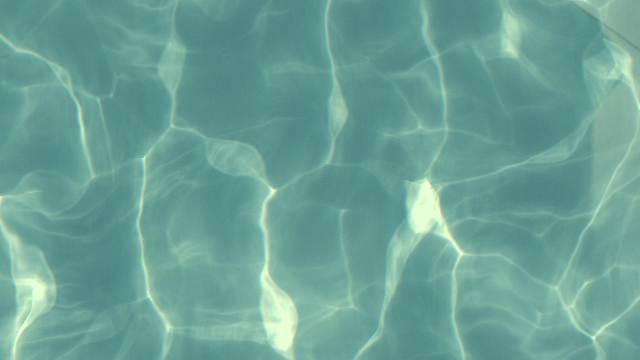
A WebGL 1 fragment shader for this texture:

```glsl
precision highp float;
// Sunlit caustic ribbons rippling across the floor of a green pool.
uniform vec2 u_resolution;

const vec3 DEEP_WATER = vec3(0.300, 0.515, 0.505);
const vec3 SUNLIGHT = vec3(0.850, 0.980, 0.815);
const vec3 PALE_STEP = vec3(0.490, 0.640, 0.585);
const vec3 LIGHT_CURVE = vec3(1.0, 0.86, 0.80);  // green and blue rise first
const vec2 MAIN_SCALE = vec2(2.6, 2.1);          // cells per canvas height
const vec2 FINE_SCALE = vec2(3.2, 5.0);
const vec2 DISPERSION = vec2(0.0026, 0.0008);    // colour fringe offset
const float CORE_WIDTH = 0.0052;
const float HALO_WIDTH = 0.034;
const float KNOT_WIDTH = 0.013;
const float RIBBON_WIDTH = 0.062;
const float GRAIN = 0.018;

vec2 hash2(vec2 p) {
  vec2 q = vec2(dot(p, vec2(127.1, 311.7)), dot(p, vec2(269.5, 183.3)));
  return fract(sin(q) * 43758.545);
}

float cornerSlope(vec2 cell, vec2 offset, vec2 f) {
  return dot(hash2(cell + offset) * 2.0 - 1.0, f - offset);
}

// Gradient noise, roughly -0.7 to 0.7
float noise(vec2 p) {
  vec2 i = floor(p), f = fract(p);
  vec2 u = f * f * f * (f * (f * 6.0 - 15.0) + 10.0);
  vec2 e = vec2(0.0, 1.0);
  return mix(mix(cornerSlope(i, e.xx, f), cornerSlope(i, e.yx, f), u.x),
             mix(cornerSlope(i, e.xy, f), cornerSlope(i, e.yy, f), u.x), u.y);
}

float fbm(vec2 p) {
  float sum = 0.0, amp = 0.6;
  for (int i = 0; i < 4; i++) {
    sum += amp * noise(p);
    p = mat2(1.6, 1.2, -1.2, 1.6) * p + 7.3;
    amp *= 0.5;
  }
  return sum;
}

vec2 noise2(vec2 p) { return vec2(noise(p + 4.0), noise(p + 31.0)); }

vec2 ripple(vec2 p) {
  return p + 0.19 * noise2(p * 2.3) + 0.034 * noise2(p * 7.0 + 12.0)
       + 0.011 * noise2(p * 19.0);
}

vec2 site(vec2 cell) { return 0.06 + 0.88 * hash2(cell); }

// Light along cell borders: each border is a ribbon with two bright rims
float web(vec2 p, vec2 scale, float ribbon, float gain, float silk) {
  vec2 g = p * scale + 3.7, cell = floor(g), f = fract(g);
  vec2 nearest = vec2(8.0), home = vec2(0.0);
  for (int y = -1; y <= 1; y++) for (int x = -1; x <= 1; x++) {
    vec2 o = vec2(float(x), float(y));
    vec2 r = o + site(cell + o) - f;
    if (dot(r, r) < dot(nearest, nearest)) { nearest = r; home = o; }
  }
  float open = smoothstep(0.0, 0.02, ribbon);
  float light = 0.0, meeting = 0.0;
  for (int y = -2; y <= 2; y++) for (int x = -2; x <= 2; x++) {
    vec2 o = home + vec2(float(x), float(y));
    vec2 r = o + site(cell + o) - f, across = r - nearest;
    if (dot(across, across) > 0.0001) {
      vec2 n = normalize(across);
      float d = dot(0.5 * (nearest + r), n) / length(n * scale);
      float chance = hash2(2.0 * cell + home + o + 0.5).x;
      float power = mix(0.36, 1.0, abs(n.x)) * mix(0.25, 1.0, chance);
      float rim = exp(-pow((d - ribbon) / CORE_WIDTH, 2.0));
      float sheet = open * (1.0 - smoothstep(ribbon - 0.006, ribbon + 0.006, d));
      float focus = mix(1.0, 0.36, open);
      light += power * (0.7 * gain * focus * rim + 0.36 * silk * sheet
                        + 0.34 * silk * exp(-d / HALO_WIDTH));
      meeting += power * exp(-pow(d / KNOT_WIDTH, 2.0));
    }
  }
  return light + 0.75 * gain * smoothstep(0.8, 1.7, meeting);
}

float caustics(vec2 p) {
  vec2 q = ripple(p);
  float ribbon = RIBBON_WIDTH * smoothstep(-0.03, 0.5, noise(p * 4.0 + 9.0));
  float gain = 0.55 + 1.1 * smoothstep(0.0, 0.5, noise(p * 6.0 + 40.0));
  float patches = smoothstep(-0.25, 0.35, noise(p * 2.6 + 70.0));
  float silk = 0.3 + 1.1 * pow(1.0 - abs(fbm(q * vec2(11.0, 5.0))), 5.0);
  vec2 tilted = mat2(0.94, 0.34, -0.34, 0.94) * q;
  return web(q, MAIN_SCALE, ribbon, gain, silk)
       + 0.48 * patches * web(tilted, FINE_SCALE, 0.4 * ribbon, 0.7 * gain, silk);
}

// Broad dim patches, thin slanting wisps and small flecks
float veils(vec2 p) {
  vec2 q = ripple(p);
  float cloud = smoothstep(-0.25, 0.45, fbm(q * 1.9 + 20.0));
  float ridge = 1.0 - abs(fbm(vec2(q.x * 2.0 - q.y, q.y * 5.5 - q.x) + 5.0));
  float mask = smoothstep(-0.15, 0.35, noise(q * 3.0 + 15.0));
  float flecks = smoothstep(0.12, 0.45, fbm(q * vec2(8.0, 11.0) + 60.0));
  return 0.24 * cloud * cloud + mask * (0.24 * pow(ridge, 18.0) + 0.14 * flecks);
}

void main() {
  vec2 uv = gl_FragCoord.xy / u_resolution;
  vec2 p = gl_FragCoord.xy / u_resolution.y;

  // Pale step with a dark seam in the upper right corner
  float bulge = 0.055 * exp(-pow((uv.y - 0.82) / 0.09, 2.0));
  float shore = uv.x - 0.925 - bulge - 0.012 * noise(p * 8.0);
  float pale = smoothstep(-0.006, 0.008, shore) * mix(0.2, 0.85, smoothstep(0.3, 0.65, uv.y));
  float seam = 0.8 * (uv.y - 1.0 + 1.27 * (uv.x - 0.89));
  pale = max(pale, 0.9 * smoothstep(-0.004, 0.004, seam));
  vec3 ground = mix(DEEP_WATER, PALE_STEP, pale);
  ground *= 1.0 - 0.14 * exp(-pow(seam / 0.004, 2.0));

  // Red, green and blue light land slightly apart
  vec3 light = vec3(caustics(p - DISPERSION), caustics(p), caustics(p + DISPERSION));
  light = clamp(light + veils(p), 0.0, 1.1);
  vec3 color = ground + (SUNLIGHT - ground) * pow(light, LIGHT_CURVE);
  color += GRAIN * (hash2(floor(p * 288.0)).x - 0.5);
  gl_FragColor = vec4(clamp(color, 0.0, 1.0), 1.0);
}
```
